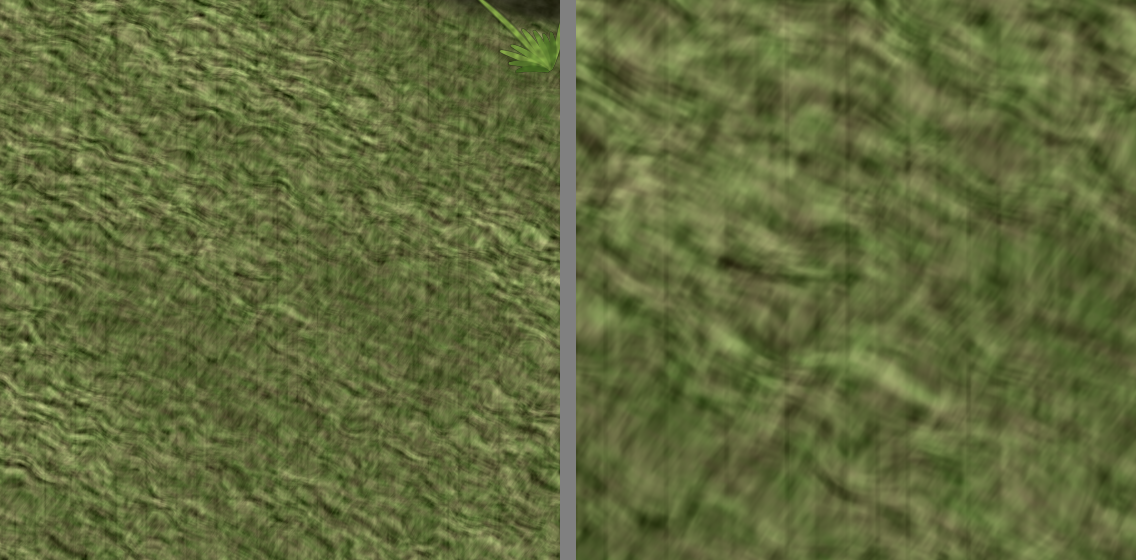
Left: the whole. Right: its middle third, enlarged.
This texture is drawn by a Shadertoy shader. Its source:

```glsl
// A mossy lawn seen at a slant: layered, stretched noise forms lit clumps,
// fine blades and worn smooth patches, crossed by faint vertical streaks.
// A shaded bank with a fan of curved leaves fills the upper right corner.

float hash(vec2 p) {
    vec3 h = fract(vec3(p.xyx) * 0.1031);
    h += dot(h, h.yzx + 33.33);
    return fract((h.x + h.y) * h.z);
}

float noise(vec2 p) {
    vec2 cell = floor(p), f = fract(p);
    f = f * f * (3.0 - 2.0 * f);
    float low = mix(hash(cell), hash(cell + vec2(1, 0)), f.x);
    float high = mix(hash(cell + vec2(0, 1)), hash(cell + vec2(1, 1)), f.x);
    return mix(low, high, f.y);
}

float fbm(vec2 p) {
    float sum = 0.0, weight = 0.53;
    for (int i = 0; i < 3; i++) {
        sum += weight * noise(p);
        p = p * 2.03 + 17.3;
        weight *= 0.55;
    }
    return sum / 0.98;
}

// Coordinates whose x axis points along the given angle
vec2 turn(vec2 p, float angle) {
    float c = cos(angle), s = sin(angle);
    return vec2(c * p.x + s * p.y, c * p.y - s * p.x);
}

// Soft elliptical patch, tilted down to the right
float patchAt(vec2 p, vec2 center, vec2 radius) {
    vec2 d = turn(p - center, -0.4) / radius;
    return exp(-dot(d, d));
}

// How tufted the lawn is: 0 is smooth and dark, 1 is rough and light
float roughness(vec2 p) {
    float r = 0.45 + 0.9 * (fbm(turn(p, -0.45) * vec2(5.0, 10.0) + 4.0) - 0.5);
    r += 0.6 * patchAt(p, vec2(0.25, 0.95), vec2(0.45, 0.13));
    r += 0.5 * patchAt(p, vec2(0.27, 0.62), vec2(0.28, 0.07));
    r += 0.5 * patchAt(p, vec2(0.92, 0.55), vec2(0.25, 0.08));
    r += 0.5 * patchAt(p, vec2(0.03, 0.25), vec2(0.16, 0.14));
    r += 0.4 * patchAt(p, vec2(0.97, 0.25), vec2(0.16, 0.16));
    r -= 0.5 * patchAt(p, vec2(0.70, 0.43), vec2(0.22, 0.11));
    r -= 0.4 * patchAt(p, vec2(0.28, 0.37), vec2(0.24, 0.09));
    r -= 0.4 * patchAt(p, vec2(0.36, 0.77), vec2(0.20, 0.05));
    r -= 0.6 * patchAt(p, vec2(0.87, 0.84), vec2(0.26, 0.09));
    return smoothstep(0.0, 1.0, r);
}

// Brightness offset of the turf, centred on zero
float turfTone(vec2 p, float rough) {
    vec2 ground = vec2(p.x, p.y * (1.0 + 0.2 * p.y));
    vec2 warp = vec2(noise(ground * 24.0), noise(ground * 24.0 + 50.0)) - 0.5;
    vec2 q = turn(ground + 0.022 * warp, -0.48);
    vec2 clumpScale = vec2(32.0, 68.0);
    float clump = fbm(q * clumpScale);
    float relief = clump - fbm((q + vec2(0.003, 0.010)) * clumpScale);
    float blades = fbm(turn(p + 0.008 * warp, 1.0) * vec2(38.0, 135.0)) - 0.5;
    float tone = relief * mix(0.14, 0.42, rough);
    tone += (clump - 0.5) * mix(0.08, 0.18, rough);
    tone += blades * 0.24;
    // Scattered dark hollows between the tufts
    float hollow = smoothstep(0.66, 0.85, noise(q * vec2(24.0, 50.0) + 80.0));
    tone -= 0.07 * hollow * (0.3 + rough);
    return tone + (rough - 0.5) * 0.08 + 0.014;
}

// Fine upright streaks and a comb of thin dark lines
float streaks(vec2 p) {
    float fine = noise(vec2(p.x * 260.0, p.y * 28.0)) - 0.5;
    float column = p.x / 0.018;
    float line = 1.0 - smoothstep(0.03, 0.12, abs(fract(column) - 0.5));
    float strength = hash(vec2(floor(column), 7.0)) * noise(vec2(column, p.y * 30.0));
    float seam = exp(-pow((p.x - 0.127) / 0.006, 2.0));
    return 0.065 * fine - 0.06 * line * strength
         - 0.05 * seam * noise(p * vec2(300.0, 45.0));
}

// Fan of tapered, drooping leaves; returns colour and coverage
vec4 leafFan(vec2 p) {
    vec4 fan = vec4(0.0);
    for (int i = 0; i < 10; i++) {
        float k = float(i), vary = hash(vec2(k, 3.0));
        float size = i == 5 ? 0.20 : 0.06 + 0.05 * vary;
        vec2 q = turn(p - vec2(0.982, 0.872), 1.35 + 0.2 * k) / size;
        float bend = 0.35 * (q.x - q.x * q.x) * (vary - 1.1);
        float width = 0.0065 / size * sqrt(max(q.x * (1.0 - q.x) * 3.0, 0.0));
        float across = abs(q.y - bend) - width;
        float cover = (1.0 - smoothstep(-0.015, 0.02, across))
                    * smoothstep(0.0, 0.05, q.x) * smoothstep(1.0, 0.95, q.x);
        vec3 green = mix(vec3(0.27, 0.42, 0.13), vec3(0.56, 0.68, 0.30), vary);
        green *= 0.8 + 0.35 * noise(p * 130.0);
        fan = mix(fan, vec4(green, 1.0), cover);
    }
    return fan;
}

void mainImage(out vec4 fragColor, in vec2 fragCoord) {
    vec2 p = fragCoord / iResolution.xy;
    float rough = roughness(p);
    float tone = turfTone(p, rough) + streaks(p);
    vec3 color = vec3(0.378, 0.417, 0.232) + tone * vec3(0.97, 1.0, 0.76);

    // Drift between fresh green and dry straw
    float dryness = fbm(turn(p, -0.5) * vec2(45.0, 80.0) + 30.0) - 0.5;
    color += dryness * vec3(0.11, -0.02, 0.09);

    // Shaded earth bank behind the lawn
    float edge = p.y - 1.0 + 0.22 * (p.x - 0.70) + 0.03 * (noise(p * 18.0) - 0.5);
    float bank = smoothstep(-0.015, 0.04, edge) * smoothstep(0.68, 0.78, p.x);
    vec3 earth = vec3(0.13, 0.13, 0.07) + 0.16 * (fbm(p * 55.0) - 0.4);
    color = mix(color, earth, bank * 0.9);

    vec4 leaves = leafFan(p);
    color = mix(color, leaves.rgb, leaves.a);
    fragColor = vec4(clamp(color, 0.0, 1.0), 1.0);
}
```
